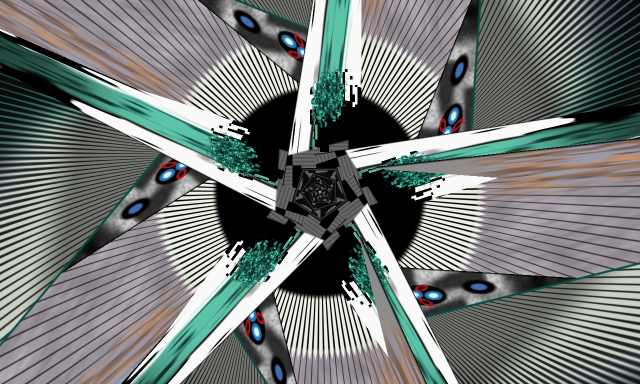
Reproduce this background procedurally as a Shadertoy shader.

```glsl
// A five-armed pinwheel of torn, streaked blades around a black disc.
// The plane is folded along the blade edges, so one cell (blade, ribs,
// spotted strip, dark fan) is drawn once and repeated five times.

const float STEP = 6.2831853 / 5.0;

float hash(vec2 p) {
    p = fract(p * vec2(0.1731, 0.3117));
    p += dot(p, p.yx + 23.45);
    return fract(p.x * p.y * 17.3);
}

float noise(vec2 p) {
    vec2 i = floor(p), f = fract(p);
    f = f * f * (3.0 - 2.0 * f);
    return mix(mix(hash(i), hash(i + vec2(1, 0)), f.x),
               mix(hash(i + vec2(0, 1)), hash(i + vec2(1, 1)), f.x), f.y);
}

// Falls from 1 to 0 as x goes from a to b
float fall(float a, float b, float x) { return 1.0 - smoothstep(a, b, x); }

// Triangle wave, 0 at whole numbers and 1 halfway between
float tri(float x) { return 1.0 - abs(2.0 * fract(x) - 1.0); }

// Normalised distance inside a slanted ellipse
float spot(vec2 p, float w, float h) {
    return length(vec2(p.x * 0.93 - p.y * 0.36, p.x * 0.36 + p.y * 0.93) / vec2(w, h));
}

// Streaks of rust and blue running outward beside a blade
vec3 rust(vec2 q) {
    float x = q.x - 0.2 * q.y;
    vec3 c = mix(vec3(0.36, 0.3, 0.3), vec3(0.8, 0.58, 0.4), noise(vec2(x * 0.3, q.y * 0.03)));
    float blue = noise(vec2(x * 0.55 + 40.0, q.y * 0.025));
    return mix(c, vec3(0.6, 0.6, 0.68), smoothstep(0.4, 0.8, blue));
}

// Blade: white paint, black streaks, teal core, crumbling inner end
vec3 blade(vec2 q) {
    float s = q.x - 9.0 - 0.115 * (q.y - 101.0);
    float outer = smoothstep(220.0, 390.0, q.y);
    float streak = noise(vec2(s * 0.3 + 7.0, q.y * 0.014));
    float limit = 0.82 - 0.62 * outer;
    vec3 c = vec3(0.98 * fall(limit, limit + 0.1, streak));
    c *= 1.0 - 0.9 * fall(1.5, 4.0, abs(s + 17.0 - 5.0 * streak));

    float grain = noise(vec2(s * 0.45, q.y * 0.025 + 9.0));
    vec3 teal = mix(vec3(0.04, 0.2, 0.18), vec3(0.36, 0.76, 0.66), smoothstep(0.0, 0.55, grain));
    c = mix(c, teal * (1.0 - 0.6 * outer), fall(11.0, 16.0, abs(s + 6.0 * grain - 3.0)));

    float decay = fall(85.0, 150.0, q.y) * smoothstep(-26.0, 6.0, s);
    c *= step(decay * 1.15, hash(floor(q / vec2(3, 9)) + 11.0));
    float speck = noise(q * vec2(0.5, 0.28));
    vec2 m = vec2(s / 21.0, (q.y - 114.0) / 34.0);
    vec3 moss = mix(vec3(0.0, 0.1, 0.09), vec3(0.3, 0.8, 0.68), speck * noise(q * 0.9) * 1.7);
    c = mix(c, moss, smoothstep(0.5, 0.75, exp(-dot(m, m)) + 0.5 * speck - 0.1));

    // Grey slatted foot
    float slat = (0.3 + 0.13 * tri(q.y * 0.22)) * step(0.3, hash(floor(q / vec2(11, 16))));
    slat *= fall(33.0, 35.0, q.x);
    return mix(c, vec3(slat), fall(52.0, 55.0, q.y - 0.25 * q.x));
}

// Ribs: black disc, white collar, mauve field
vec3 ribs(vec2 q, float r) {
    float rib = tri(atan(q.y, q.x) * 29.0);
    float field = smoothstep(-2.0, 2.0, r - 187.0 - 14.0 * rib);
    float cloud = noise(q * 0.035) * 0.14 + noise(q * vec2(0.2, 0.04)) * 0.1;
    vec3 c = mix(vec3(0.93, 0.94, 0.9), vec3(0.5, 0.47, 0.5) + cloud, field);
    c *= mix(smoothstep(0.1, 0.5, rib), 0.35 + 0.65 * smoothstep(0.02, 0.26, rib), field);
    float side = q.x - 52.0 - 0.19 * max(q.y - 215.0, 0.0);
    c = mix(c, rust(q), 0.85 * fall(10.0, 36.0, abs(side)) * smoothstep(175.0, 250.0, r));
    return c * smoothstep(122.0, 130.0, r);
}

// Marbled strip with blue eyes and red flecks
vec3 strip(vec2 q) {
    vec3 c = vec3(0.2 + 0.65 * smoothstep(0.2, 0.7, noise(q * 0.06 + 3.0)));
    c *= 0.75 + 0.25 * noise(q * 0.35);
    vec2 e = q - vec2(156, 80);
    c *= smoothstep(0.85, 1.0, spot(e, 13.0, 30.0));
    float fleck = spot(vec2(abs(e.x - 0.38 * e.y) - 9.0, e.y), 4.0, 9.0);
    c = mix(c, vec3(0.65, 0.08, 0.1), fall(0.15, 0.35, abs(fleck - 0.7)));
    float iris = min(spot(e - vec2(4, 11), 6.0, 12.0), spot(e + vec2(4, 11), 6.0, 12.0));
    c = mix(c, vec3(0.15, 0.45, 0.7), fall(0.8, 1.0, iris));
    c = mix(c, vec3(0.85, 0.97, 1.0), fall(0.3, 0.65, iris));
    float bud = spot(q - vec2(167, 146), 6.0, 15.0);
    c = mix(c * smoothstep(1.1, 1.6, bud), vec3(0.25, 0.42, 0.68), fall(0.5, 0.8, bud));
    return c * (1.0 - 0.8 * smoothstep(165.0, 195.0, q.y));
}

// Fan: pale spokes that taper into black with teal and blue rims
vec3 fan(vec2 q) {
    vec2 f = q - vec2(120, 32);
    float a = atan(f.y, f.x), spoke = tri(a * 34.0);
    float dark = smoothstep(100.0, 290.0, f.x + 45.0 * fall(0.15, 0.5, a));
    vec3 pale = vec3(0.76, 0.79, 0.73) * (0.55 + 0.45 * smoothstep(185.0, 235.0, f.x + 0.5 * f.y));
    vec3 c = pale * (0.12 + 0.88 * smoothstep(dark, dark + 0.45, spoke));
    c *= 1.0 - 0.85 * smoothstep(0.4, 0.9, dark);
    float rim = fall(0.0, 0.35, abs(spoke - dark - 0.05)) * smoothstep(0.2, 0.55, dark);
    vec3 tint = mix(vec3(0.12, 0.6, 0.53), vec3(0.36, 0.45, 0.6), smoothstep(0.3, 0.8, a));
    return c + tint * rim * 0.6 + 0.03;
}

vec3 scene(vec2 p) {
    // Fold into one cell
    float r = length(p), edge = 1.41 + asin(min(1.0, 45.7 / max(r, 0.01)));
    float turn = edge - atan(p.y, p.x), cell = mod(floor(turn / STEP), 5.0);
    float ang = edge - mod(turn, STEP);
    vec2 q = r * vec2(cos(ang), sin(ang));

    float seam = q.x - 181.0 - 0.07 * (q.y - 70.0);
    float hem = q.x - 106.0 - 0.395 * (q.y - 40.0);
    vec3 c = q.x < 50.0 + 0.1 * max(q.y - 250.0, 0.0) ? blade(q) : ribs(q, r);
    if (hem > 0.0) c = strip(q) * smoothstep(0.0, 2.5, hem);
    if (seam > 0.0) c = fan(q);
    if (q.y > 60.0) c = mix(c, vec3(0.03, 0.3, 0.25), fall(0.5, 2.0, abs(seam)));

    // Two sectors fold a sharp sliver over their blade
    float t = q.y - 72.0, lip = q.x + 8.0 - 0.208 * t;
    if (abs(cell - 1.5) < 1.0 && t > 0.0 && lip > 0.0 && q.x < min(0.41 * t - 6.0, 50.0 + 0.1 * t))
        c = mix(vec3(0.55), rust(q), smoothstep(70.0, 180.0, t)) * smoothstep(0.0, 3.0, lip);
    c *= smoothstep(0.0, 1.8, dot(q, vec2(0.987, -0.16)) + 45.7);

    // Nested, twisting pentagons at the hub
    for (float i = 0.0; i < 5.0; i++) {
        float a = mod(atan(p.y, p.x) + 0.3 + 0.33 * i, STEP) - STEP * 0.5;
        vec2 h = r * vec2(cos(a), sin(a)) / (29.0 * pow(0.68, i));
        float bars = 0.04 + 0.33 * step(0.55, noise(h * vec2(7, 3) + i * 5.0));
        if (h.x < 1.0) c = vec3(bars * step(h.x, 0.88) + 0.22 * fall(0.0, 0.06, abs(h.x - 0.93)));
    }
    return mix(c, vec3(0.6), fall(1.0, 2.5, r));
}

void mainImage(out vec4 fragColor, in vec2 fragCoord) {
    // The canvas is 460 units tall; four samples smooth the edges
    vec3 sum = vec3(0);
    for (int i = 0; i < 4; i++) {
        vec2 shift = vec2(i % 2, i / 2) * 0.5 - 0.25;
        sum += scene((fragCoord + shift - 0.5 * iResolution.xy) * 460.0 / iResolution.y);
    }
    fragColor = vec4(sum * 0.25, 1);
}
```
